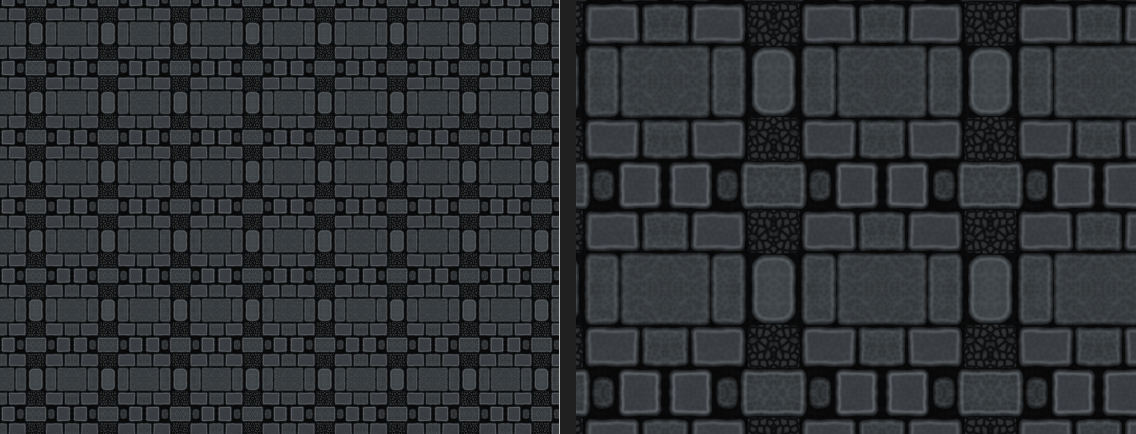
Left, the full canvas; right, a detail of the centre.
Give the GLSL for this pattern, as a WebGL 2 fragment shader.

```glsl
#version 300 es
precision highp float;

uniform vec2 u_resolution;
out vec4 outColor;

// Layout units: the canvas is CANVAS_HEIGHT units tall
const float CANVAS_HEIGHT = 891.0;
const vec2 HALF_TILE = vec2(74.15, 71.0);
const vec2 TILE_ORIGIN = vec2(73.6, 112.2);
const float MARGIN_WIDTH = 2.2;

const vec3 MORTAR = vec3(0.035, 0.036, 0.04);
const vec3 SLATE = vec3(0.23, 0.247, 0.26);
const vec3 PALE_SLATE = vec3(0.256, 0.276, 0.29);
const vec3 VIOLET_SLATE = vec3(0.23, 0.243, 0.26);
const vec3 DIM_SLATE = vec3(0.19, 0.202, 0.212);
const vec3 RUBBLE_BED = vec3(0.05, 0.053, 0.056);
const vec3 RUBBLE = vec3(0.18, 0.19, 0.194);
const vec3 RIM_LIGHT = vec3(0.15, 0.155, 0.16);
const vec3 PALE_MARGIN = vec3(0.75);

vec2 hash2(vec2 p) {
  vec2 k = vec2(dot(p, vec2(127.1, 311.7)), dot(p, vec2(269.5, 183.3)));
  return fract(sin(k) * 43758.5);
}

// Distances to the nearest and second nearest feature points
vec2 cellular(vec2 p) {
  vec2 cell = floor(p);
  vec2 nearest = vec2(8.0);
  for (int y = -1; y <= 1; y++) {
    for (int x = -1; x <= 1; x++) {
      vec2 id = cell + vec2(x, y);
      float d = length(id + hash2(id) - p);
      nearest = d < nearest.x ? vec2(d, nearest.x)
                              : vec2(nearest.x, min(nearest.y, d));
    }
  }
  return nearest;
}

float roundedBox(vec2 p, vec2 halfSize, float radius) {
  vec2 d = abs(p) - halfSize + radius;
  return length(max(d, 0.0)) + min(max(d.x, d.y), 0.0) - radius;
}

// Layered sines that wear the stone outlines
float wobble(vec2 p) {
  return 0.28 * sin(p.x * 0.23 + 1.7 * sin(p.y * 0.17))
       + 0.15 * sin(p.y * 0.61 + p.x * 0.43);
}

// Bevelled stone: dark shoulder, lit rim, grainy face
vec3 addStone(vec3 base, vec2 p, vec2 center, vec2 halfSize, float radius,
              vec3 tint, float rim, float grain, float pixel) {
  float d = roundedBox(p - center, halfSize, radius) + wobble(p);
  float cover = smoothstep(0.7 * pixel, -0.7 * pixel, d);
  float shoulder = mix(0.45, 1.0, smoothstep(0.3, -2.6, d));
  float edge = exp(-pow((d + 3.0) / 1.1, 2.0));
  vec3 face = tint * shoulder * (1.0 + grain) + RIM_LIGHT * rim * edge;
  return mix(base, face, cover);
}

// Rough infill broken into small pebbles
vec3 addRubble(vec3 base, vec2 p, vec2 center, vec2 halfSize, float radius,
               float size, float pixel) {
  float d = roundedBox(p - center, halfSize, radius) + wobble(p);
  vec2 f = cellular(p / size + 17.0);
  float pebble = smoothstep(0.02, 0.6, f.y - f.x);
  float cover = smoothstep(pixel, -pixel, d);
  return mix(base, mix(RUBBLE_BED, RUBBLE, pebble), cover);
}

vec3 paving(vec2 q, float pixel) {
  float grain = 0.24 * (cellular(q / 3.2).x - 0.48)
              + 0.12 * (cellular(q / 11.0 + 5.0).x - 0.48);
  vec3 c = MORTAR * (1.0 + 2.5 * grain);

  // Tall row: oval stone, upright brick, broad slab
  c = addStone(c, q, vec2(0.0), vec2(14.8, 23.4), 9.5,
               PALE_SLATE, 0.45, 0.7 * grain, pixel);
  c = addStone(c, q, vec2(31.0, 0.0), vec2(11.8, 24.4), 5.0,
               SLATE, 0.4, grain, pixel);
  c = addStone(c, q, vec2(HALF_TILE.x, 0.0), vec2(30.6, 24.6), 2.5,
               SLATE, 0.15, grain, pixel);

  // Brick row: rubble patch, long brick, middle brick
  c = addRubble(c, q, vec2(0.0, 39.4), vec2(17.4, 14.8), 2.0, 5.2, pixel);
  c = addStone(c, q, vec2(38.0, 39.5), vec2(18.5, 13.5), 4.0,
               VIOLET_SLATE, 0.6, 0.6 * grain, pixel);
  c = addStone(c, q, vec2(HALF_TILE.x, 39.5), vec2(16.0, 13.3), 3.5,
               SLATE, 0.3, 1.2 * grain, pixel);

  // Low row: wide stone, pebble lump, square block
  c = addStone(c, q, vec2(0.0, HALF_TILE.y), vec2(22.4, 16.2), 5.5,
               SLATE, 0.6, 1.3 * grain, pixel);
  c = addStone(c, q, vec2(32.0, HALF_TILE.y), vec2(7.6, 11.0), 7.0,
               DIM_SLATE, 0.25, 2.0 * grain, pixel);
  c = addStone(c, q, vec2(56.8, HALF_TILE.y), vec2(14.8, 15.9), 4.5,
               VIOLET_SLATE, 0.8, 0.6 * grain, pixel);
  return c;
}

void main() {
  float pixel = CANVAS_HEIGHT / u_resolution.y;
  vec2 p = gl_FragCoord.xy * pixel;
  // Fold each tile into one mirrored quarter
  vec2 q = abs(mod(p - TILE_ORIGIN + HALF_TILE, 2.0 * HALF_TILE) - HALF_TILE);
  vec3 color = paving(q, pixel);

  // Thin pale margin down the right side
  float fromRight = u_resolution.x * pixel - p.x;
  float margin = smoothstep(0.5 * pixel, -0.5 * pixel, fromRight - MARGIN_WIDTH);
  outColor = vec4(mix(color, PALE_MARGIN, margin), 1.0);
}
```
